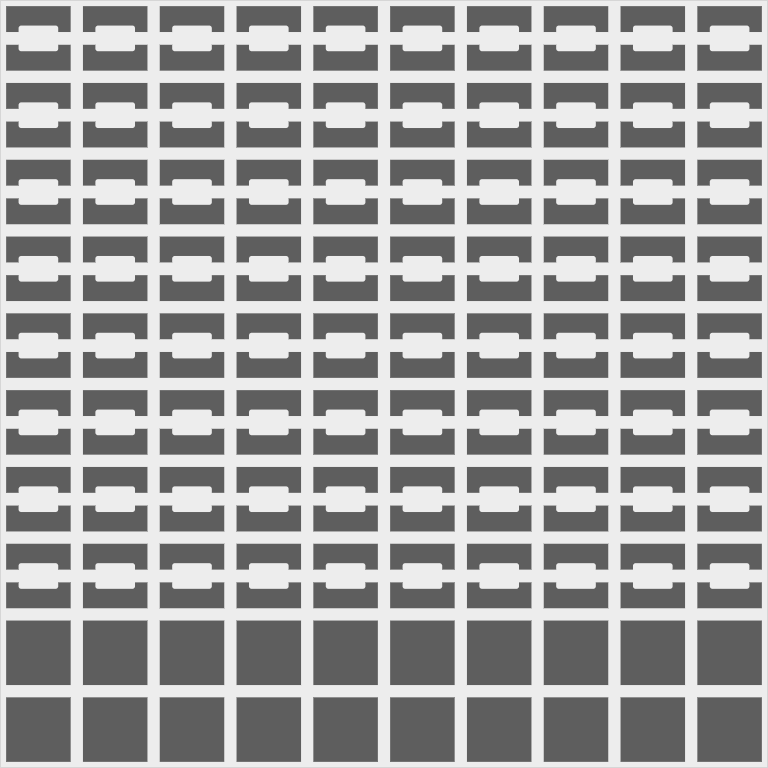
Write a WebGL 1 fragment shader that draws this pattern.

```glsl
precision highp float;
// A ten by ten grid of dark square tiles on a pale ground. All but the lowest
// rows are split by a horizontal band that widens into a rounded central slot.
// Each cell is a signed distance: the tile minus the union of band and slot.

uniform vec2 u_resolution;

#define GRID_COUNT 10.0
#define PLAIN_ROWS 2.0
#define TILE_HALF 0.42
#define BAND_HALF 0.083
#define SLOT_HALF vec2(0.258, 0.167)
#define SLOT_RADIUS 0.035
#define BORDER_WIDTH 0.0013
#define GROUND_COLOR vec3(0.93)
#define TILE_COLOR vec3(0.37)
#define BORDER_COLOR vec3(0.84)

// Signed distance to a box with rounded corners
float roundedBox(vec2 p, vec2 halfSize, float radius) {
  vec2 q = abs(p) - halfSize + radius;
  return length(max(q, 0.0)) + min(max(q.x, q.y), 0.0) - radius;
}

// Signed distance to the tile of one cell, cut open unless it is plain
float tileDistance(vec2 p, float row) {
  float tile = max(abs(p.x), abs(p.y)) - TILE_HALF;
  float band = abs(p.y) - BAND_HALF;
  float slot = roundedBox(p, SLOT_HALF, SLOT_RADIUS);
  float cutTile = max(tile, -min(band, slot));
  return row < PLAIN_ROWS ? tile : cutTile;
}

void main() {
  vec2 uv = gl_FragCoord.xy / u_resolution;
  float pixel = 1.0 / min(u_resolution.x, u_resolution.y);

  // Repeat the cell, centred on its origin
  vec2 grid = uv * GRID_COUNT;
  vec2 cell = fract(grid) - 0.5;
  float d = tileDistance(cell, floor(grid.y)) / GRID_COUNT;
  float coverage = clamp(0.5 - d / pixel, 0.0, 1.0);
  vec3 color = mix(GROUND_COLOR, TILE_COLOR, coverage);

  // Faint hairline around the canvas
  vec2 toEdge = min(uv, 1.0 - uv);
  float edge = min(toEdge.x, toEdge.y) - BORDER_WIDTH;
  color = mix(color, BORDER_COLOR, clamp(0.5 - edge / pixel, 0.0, 1.0));

  gl_FragColor = vec4(color, 1.0);
}
```
